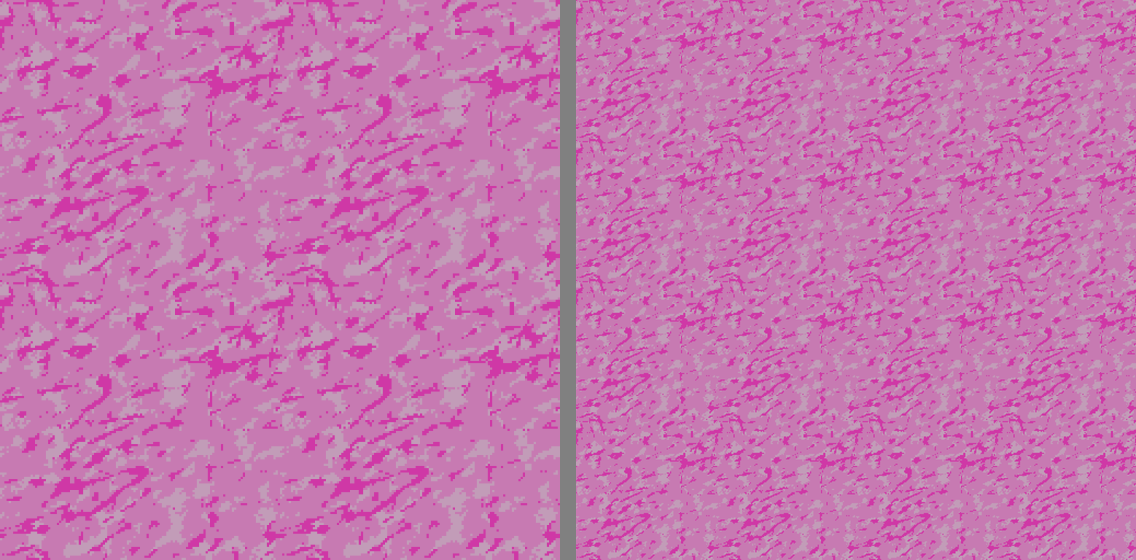
Left, the tile; right, the same tile 2 across and 2 down.
Give the GLSL for this texture, as a Shadertoy shader.

```glsl
// Scuffed pink surface in three flat tones: pale blotches and magenta scratches on mauve.
// Sheared, wrapping gradient noise gives slanted veins; a loop adds long strokes.
// All is sampled on a coarse grid of square cells, so that every edge is ragged.

const float REPEATS = 2.0;          // tiles across and down
const float TEXELS = 128.0;         // square cells along one tile
const int STROKES = 22;             // long scratches in one tile
const float STROKE_HALF_WIDTH = 0.005;
const float PALE_LEVEL = 0.19;      // higher leaves fewer pale blotches
const float VEIN_LEVEL = 0.0;       // higher gives thicker veins
const float WARP = 0.012;

const vec2 CALM_CENTRE = vec2(0.88, 0.38);
const vec2 UPPER_KNOT = vec2(0.83, 0.76);
const vec2 LOWER_KNOT = vec2(0.36, 0.31);

const vec3 MAUVE = vec3(0.78, 0.48, 0.70);
const vec3 MAGENTA = vec3(0.81, 0.22, 0.65);
const vec3 PALE = vec3(0.76, 0.61, 0.72);

vec2 hash(vec2 p) {
    vec3 h = fract(p.xyx * vec3(0.1031, 0.1030, 0.0973));
    h += dot(h, h.yzx + 33.33);
    return fract((h.xx + h.yz) * h.zy);
}

// Shortest offset on the wrapping tile
vec2 wrapOffset(vec2 d) {
    return fract(d + 0.5) - 0.5;
}

float glow(vec2 p, vec2 centre, float radius) {
    vec2 d = wrapOffset(p - centre) / radius;
    return exp(-dot(d, d));
}

// Slope of one lattice corner; the index wraps along the shear
float corner(vec2 i, vec2 f, vec2 offset, vec3 grid) {
    i += offset;
    float turns = floor((i.x + 0.5) / grid.x);
    i += turns * vec2(-grid.x, grid.z);
    i.y -= grid.y * floor((i.y + 0.5) / grid.y);
    float angle = 6.28319 * hash(i + grid.xy * 3.7 + 11.0).x;
    return dot(vec2(cos(angle), sin(angle)), f - offset);
}

// Gradient noise of period 1; grid = columns, rows, rows climbed per tile
float noise(vec2 p, vec3 grid) {
    vec2 q = vec2(p.x * grid.x, p.y * grid.y - p.x * grid.z);
    vec2 i = floor(q), f = q - i;
    vec2 s = f * f * f * (f * (f * 6.0 - 15.0) + 10.0);
    float low = mix(corner(i, f, vec2(0, 0), grid), corner(i, f, vec2(1, 0), grid), s.x);
    float high = mix(corner(i, f, vec2(0, 1), grid), corner(i, f, vec2(1, 1), grid), s.x);
    return mix(low, high, s.y);
}

// Signed depth inside the nearest long scratch
float strokes(vec2 p, float halfWidth) {
    float depth = -1.0;
    for (int n = 0; n < STROKES; n++) {
        vec2 place = hash(vec2(n, 5));
        vec2 form = hash(vec2(n, 71));
        float angle = mix(0.05, 0.65, form.x) + (n % 4 == 0 ? 1.2 : 0.0);
        float reach = mix(0.05, 0.15, form.y);
        vec2 dir = vec2(cos(angle), sin(angle));
        vec2 d = wrapOffset(p - place);
        d -= dir * clamp(dot(d, dir), -reach, reach);
        depth = max(depth, halfWidth - length(d));
    }
    return depth;
}

vec3 texel(vec2 cell) {
    vec2 p = (mod(cell, TEXELS) + 0.5) / TEXELS;
    float grain = noise(p, vec3(60, 68, 20));
    float breakup = noise(p, vec3(15, 19, 6));

    // Crowded and empty regions
    float calm = glow(p, CALM_CENTRE, 0.24);
    float busy = 0.7 * (glow(p, UPPER_KNOT, 0.17) + glow(p, LOWER_KNOT, 0.19)) - calm;

    // Magenta veins and scratches
    vec2 bent = p + WARP * vec2(noise(p, vec3(9, 10, 2)), noise(p, vec3(11, 8, 3)));
    float slanted = abs(noise(bent, vec3(4, 11, 5)));
    float steep = abs(noise(bent, vec3(12, 6, 4))) + 0.05;
    float vein = VEIN_LEVEL + 0.10 * busy + 0.28 * breakup + 0.10 * grain - min(slanted, steep);
    float halfWidth = STROKE_HALF_WIDTH + 0.017 * breakup + 0.010 * grain + 0.008 * busy;
    bool scratched = max(vein, strokes(bent, halfWidth)) > 0.0;

    // Pale blotches
    float blotch = noise(p, vec3(12, 14, 4)) + 0.6 * noise(p, vec3(26, 34, 12)) + 0.35 * grain;
    bool worn = blotch - 0.08 * calm > PALE_LEVEL;

    return scratched ? MAGENTA : worn ? PALE : MAUVE;
}

void mainImage(out vec4 fragColor, in vec2 fragCoord) {
    vec2 density = REPEATS * TEXELS / iResolution.xy;   // cells per pixel
    vec2 g = fragCoord * density - 0.5;
    vec2 cell = floor(g);

    // Blend neighbouring cells over one pixel
    vec2 blend = clamp((g - cell - 0.5) / density + 0.5, 0.0, 1.0);
    vec3 low = mix(texel(cell), texel(cell + vec2(1, 0)), blend.x);
    vec3 high = mix(texel(cell + vec2(0, 1)), texel(cell + vec2(1, 1)), blend.x);
    fragColor = vec4(mix(low, high, blend.y), 1.0);
}
```
